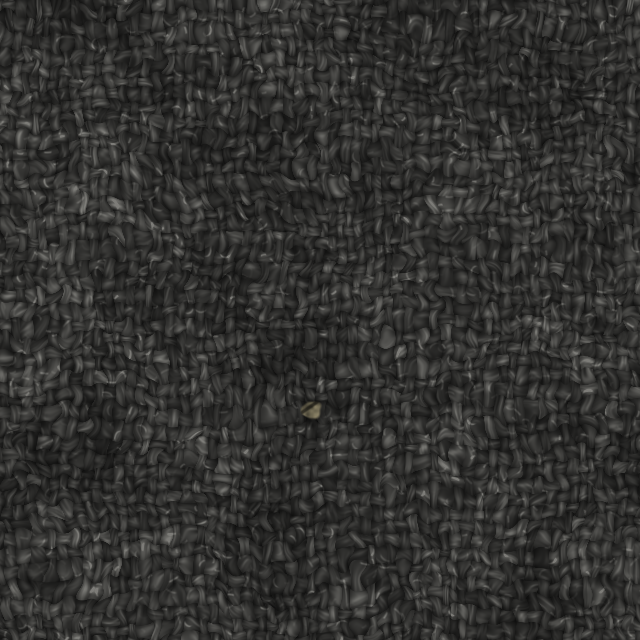
Give the GLSL for this texture, as a WebGL 1 fragment shader.

```glsl
precision highp float;
// Charcoal wool in plain weave: warp and weft heights compete at each crossing,
// each visible yarn float gets its own shade and slanted fibre streaks, then loose
// hairs, broad mottling and one pale burr are added. Tone is summed in log space.

uniform vec2 u_resolution;

const vec2  THREADS       = vec2(58.0, 44.0);   // warp and weft yarns per canvas
const float MEDIAN_TONE   = 0.186;
const float TONE_SPREAD   = 0.37;
const float RELIEF        = 1.75;
const float YARN_VARIETY  = 1.3;
const float FIBRE_CONTRAST = 2.7;
const float MOTTLE        = 1.5;
const float HAIR_GRID     = 52.0;
const float HAIR_WIDTH    = 0.085;              // in hair cells
const float HAIR_GAIN     = 1.9;
const vec3  WOOL_TINT     = vec3(1.005, 1.0, 0.965);
const vec3  BURR_COLOUR   = vec3(0.50, 0.47, 0.37);
const vec2  BURR_CENTRE   = vec2(0.487, 0.358);
const float BURR_RADIUS   = 0.018;

float hash(vec2 p) {
  vec3 q = fract(vec3(p.xyx) * 0.1031);
  q += dot(q, q.yzx + 33.33);
  return fract((q.x + q.y) * q.z);
}

float noise(vec2 p) {
  vec2 i = floor(p), f = fract(p);
  f = f * f * (3.0 - 2.0 * f);
  return mix(mix(hash(i), hash(i + vec2(1.0, 0.0)), f.x),
             mix(hash(i + vec2(0.0, 1.0)), hash(i + vec2(1.0, 1.0)), f.x), f.y);
}

vec2 noise2(vec2 p) {
  return vec2(noise(p), noise(p + 71.7)) - 0.5;
}

// Shade of one yarn float; across and along are measured in yarn widths.
float yarnShade(float across, float along, vec2 id) {
  float slant = (hash(id + 5.3) - 0.5) * 3.2;
  vec2 fibre = vec2(across * 3.2 + slant * along, along * 1.1) + hash(id) * 90.0;
  float streaks = 0.7 * noise(fibre) + 0.5 * noise(fibre * vec2(1.9, 1.5) + 31.0) - 0.6;
  return FIBRE_CONTRAST * streaks + YARN_VARIETY * (hash(id + 17.9) - 0.5);
}

// Plain weave: the higher of warp and weft shows.
float weave(vec2 p) {
  vec2 cell = floor(p), f = fract(p) - 0.5;
  float warpOver = 1.0 - 2.0 * mod(cell.x + cell.y, 2.0);
  vec2 profile = 1.0 - 4.0 * f * f;
  vec2 lift = 0.5 * warpOver * cos(3.14159 * f);
  float warp = profile.x + lift.y;
  float weft = profile.y - lift.x;

  // A float reaches past its own crossing, so name it after the crossing it covers.
  vec2 reach = sign(f);
  vec2 warpId = cell + vec2(0.0, warpOver < 0.0 ? reach.y : 0.0);
  vec2 weftId = cell + vec2(warpOver > 0.0 ? reach.x : 0.0, 0.0);
  vec2 warpPos = p - warpId - 0.5;
  vec2 weftPos = p - weftId - 0.5;
  float warpShade = yarnShade(warpPos.x, warpPos.y, warpId + 200.0);
  float weftShade = yarnShade(weftPos.y, weftPos.x, weftId + 400.0);

  float showWarp = smoothstep(-0.12, 0.12, warp - weft);
  return mix(weftShade, warpShade, showWarp) + RELIEF * (max(warp, weft) - 1.03);
}

// Short curved hairs, one per grid cell, mostly faint.
float hairs(vec2 p) {
  vec2 cell = floor(p);
  float glow = 0.0;
  for (int y = -1; y <= 1; y++) {
    for (int x = -1; x <= 1; x++) {
      vec2 id = cell + vec2(float(x), float(y));
      vec2 d = p - id - vec2(hash(id + 3.1), hash(id + 8.7));
      float angle = hash(id + 12.4) * 6.2832;
      float c = cos(angle), s = sin(angle);
      d = vec2(c * d.x + s * d.y, c * d.y - s * d.x);
      float bend = (hash(id + 21.6) - 0.5) * 2.4;
      float halfLength = mix(0.25, 0.6, hash(id + 27.2));
      float line = 1.0 - smoothstep(0.0, 2.0 * HAIR_WIDTH, abs(d.y - bend * d.x * d.x));
      float ends = 1.0 - smoothstep(0.5 * halfLength, halfLength, abs(d.x));
      float strength = pow(hash(id + 34.8), 2.5);
      glow = max(glow, line * ends * strength);
    }
  }
  return glow;
}

void main() {
  vec2 uv = gl_FragCoord.xy / u_resolution;

  // Yarns wander broadly and wobble finely.
  vec2 p = uv * THREADS + 1.6 * noise2(uv * 8.0) + 0.75 * noise2(uv * 42.0 + 13.0);

  float mottle = 0.6 * noise(uv * 7.0 + 3.0) + 0.4 * noise(uv * 19.0 + 9.0) - 0.5;
  float tone = weave(p) + MOTTLE * mottle + HAIR_GAIN * hairs(uv * HAIR_GRID) - 0.12;
  vec3 colour = WOOL_TINT * MEDIAN_TONE * exp(TONE_SPREAD * clamp(tone, -3.2, 2.6));

  // Pale burr with a dark surround, a lit lower right and a dark crease.
  vec2 b = (uv - BURR_CENTRE) / BURR_RADIUS;
  float radius = length(b) + 0.5 * (noise(b * 1.5 + 40.0) - 0.5);
  colour *= 1.0 - 0.35 * (1.0 - smoothstep(0.9, 1.5, radius));
  float crease = 1.0 - smoothstep(0.05, 0.3, abs(b.y - 0.7 * b.x - 0.45));
  float light = 0.8 + 0.2 * dot(b, vec2(0.6, -0.5)) + 0.5 * (noise(b * 3.0 + 7.0) - 0.5);
  vec3 burr = BURR_COLOUR * light * (1.0 - 0.5 * crease);
  colour = mix(colour, burr, 1.0 - smoothstep(0.72, 1.0, radius));

  gl_FragColor = vec4(colour, 1.0);
}
```
